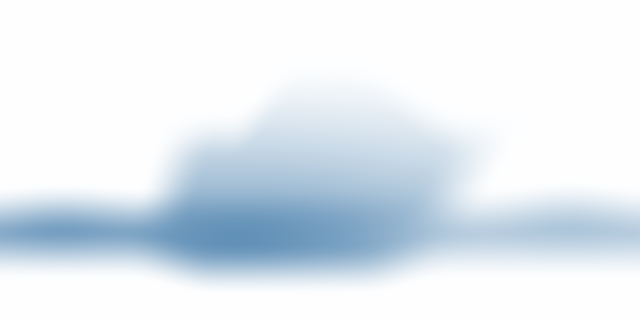
This background is drawn by a Shadertoy shader. Its source:

```glsl
#define PAPER vec3(0.995, 0.998, 1.0)
#define INK vec3(0.395, 0.575, 0.725)
#define BLUR_X 0.05
#define BLUR_Y 0.085
#define HAZE_TOP 0.84
#define HAZE_DEPTH 0.595
#define ROOF_LOW 0.585
#define ROOF_HIGH 0.79
#define BAND_TOP 0.333
#define BAND_BOTTOM 0.207
#define HULL_BOTTOM 0.158

// Blurred step, half covered at the edge
float softStep(float edge, float blur, float v) {
    return smoothstep(edge - blur, edge + blur, v);
}

float softSpan(float start, float end, float blur, float v) {
    return softStep(start, blur, v) * (1.0 - softStep(end, blur, v));
}

float bell(float center, float width, float v) {
    float d = (v - center) / width;
    return exp(-d * d);
}

// Stepped, slanted mass that thins out with height
float upperDensity(vec2 p) {
    float haze = pow(clamp((HAZE_TOP - p.y) / HAZE_DEPTH, 0.0, 1.0), 1.5);
    haze *= mix(1.0, 0.75, smoothstep(0.4, 0.75, p.x));
    float tower = softStep(0.42, 0.06, p.x) * (1.0 - softStep(0.63, 0.1, p.x));
    float roof = mix(ROOF_LOW, ROOF_HIGH, tower);
    float left = 0.264 + 0.15 * (p.y - 0.4);
    float right = 0.695 + 0.27 * (p.y - 0.35);
    float sides = softStep(left, BLUR_X, p.x) * (1.0 - softStep(right, 0.065, p.x));
    return haze * sides * (1.0 - softStep(roof, BLUR_Y, p.y));
}

// Strength of the horizontal band along its length
float bandDensity(float x) {
    float strong = 0.8 + 0.12 * bell(0.09, 0.08, x) + 0.22 * bell(0.37, 0.16, x);
    float pale = 0.49 + 0.04 * bell(0.89, 0.08, x);
    return mix(strong, pale, smoothstep(0.52, 0.76, x));
}

void mainImage(out vec4 fragColor, in vec2 fragCoord) {
    vec2 p = fragCoord / iResolution.xy;

    // Band edges, swelling gently at both ends and sagging under the hull
    float top = BAND_TOP + 0.015 * bell(0.1, 0.09, p.x) + 0.025 * bell(0.89, 0.09, p.x);
    float hull = softSpan(0.265, 0.635, 0.07, p.x);
    float bottom = mix(BAND_BOTTOM, HULL_BOTTOM, hull);

    // Band over the upper mass, faded out below
    float inBand = 1.0 - softStep(top, BLUR_Y, p.y);
    float density = mix(upperDensity(p), bandDensity(p.x), inBand);
    density *= softStep(bottom, BLUR_Y, p.y);

    fragColor = vec4(mix(PAPER, INK, density), 1.0);
}
```
